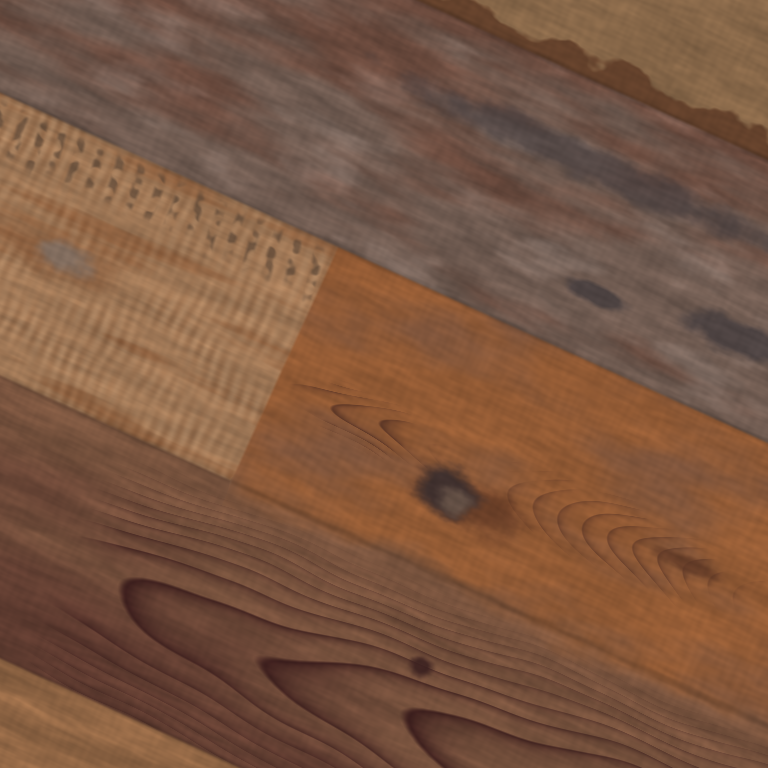
This texture is drawn by a Shadertoy shader. Its source:

```glsl
// Worn wooden floor: slanted planks in grey, tan, orange and red-brown.
// Each plank is shaded in grain space (x along, y across the boards) from
// stretched gradient noise, parabolic growth rings, knots and saw marks.

#define TILT 0.428
#define PLANK_WIDTH 0.335
#define FIRST_SEAM 0.130
#define BUTT_JOINT 0.119
#define EDGE 0.0025
#define GRAIN 0.11
#define RING_PERIOD 0.205
#define SAW_PITCH 0.0285

vec2 hashGradient(vec2 cell) {
    vec3 h = fract(cell.xyx * vec3(0.1031, 0.1030, 0.0973));
    h += dot(h, h.yzx + 33.33);
    float angle = 6.2832 * fract((h.x + h.y) * h.z);
    return vec2(cos(angle), sin(angle));
}

float noise(vec2 p) {
    vec2 i = floor(p), f = fract(p);
    vec2 w = f * f * f * (f * (f * 6.0 - 15.0) + 10.0);
    vec2 e = vec2(0.0, 1.0);
    float low = mix(dot(hashGradient(i), f), dot(hashGradient(i + e.yx), f - e.yx), w.x);
    float high = mix(dot(hashGradient(i + e), f - e), dot(hashGradient(i + e.yy), f - e.yy), w.x);
    return 1.4 * mix(low, high, w.y);
}

float fbm(vec2 p) {
    float sum = 0.0, amp = 0.6;
    for (int k = 0; k < 4; k++) {
        sum += amp * noise(p);
        p = p * 2.03 + 17.3;
        amp *= 0.5;
    }
    return sum;
}

// Soft elliptical spot with a ragged outline, 1 at its centre
float spot(vec2 q, vec2 centre, vec2 radius) {
    float d = length((q - centre) / radius) + 0.5 * fbm(q * vec2(18.0, 30.0));
    return 1.0 - smoothstep(0.45, 1.15, d);
}

// Nested pointed rings: crisp dark front that fades along the grain
float rings(vec2 q, vec2 tip, float bend, float period) {
    float dy = q.y - tip.y + 0.014 * noise(q * vec2(6.0, 9.0));
    float t = fract((q.x - tip.x - bend * dy * dy) / period + 0.12 * noise(q * vec2(5.0, 16.0)));
    return smoothstep(0.0, 0.09, t) * exp(-4.5 * t) * 1.5;
}

vec3 greyPlank(vec2 q) {
    float broad = fbm(q * vec2(3.0, 13.0) + 4.0);
    float fine = fbm(q * vec2(9.0, 42.0));
    vec3 c = mix(vec3(0.435, 0.355, 0.315), vec3(0.41, 0.285, 0.235),
        smoothstep(-0.25, 0.4, broad + 1.2 * (q.y - 0.98) - 0.3 * q.x));
    c *= 1.0 + 0.22 * fine;
    c += vec3(0.07, 0.07, 0.07) * smoothstep(0.05, 0.5, fbm(q * vec2(7.0, 17.0) + 31.0));
    float stain = 0.65 * spot(q, vec2(0.38, 1.035), vec2(0.32, 0.026));
    stain += 0.9 * spot(q, vec2(0.45, 0.883), vec2(0.045, 0.014));
    stain += 0.9 * spot(q, vec2(0.64, 0.908), vec2(0.09, 0.026));
    return mix(c, vec3(0.265, 0.235, 0.24), min(stain, 0.8));
}

vec3 lightPlank(vec2 q) {
    float fine = fbm(q * vec2(5.0, 48.0) + 9.0);
    vec3 c = vec3(0.62, 0.465, 0.335) * (1.0 + 0.16 * fine);
    c = mix(c, vec3(0.53, 0.34, 0.21), 0.6 * smoothstep(0.1, 0.45, fbm(q * vec2(3.0, 22.0) + 2.0)));
    // Pale ripples left by the saw, and dark nicks along the upper edge
    float wobble = 0.006 * noise(q * vec2(8.0, 14.0));
    float ripple = sin(6.2832 * (q.x + wobble) / (0.6 * SAW_PITCH));
    c += vec3(0.035, 0.037, 0.034) * ripple * (0.6 + noise(q * vec2(12.0, 22.0)));
    float nick = abs(fract((q.x + wobble + 0.12 * (q.y - 0.79)) / SAW_PITCH) - 0.5);
    float depth = smoothstep(0.715, 0.745, q.y + 0.025 * noise(q * 22.0)) * smoothstep(0.797, 0.782, q.y);
    float broken = smoothstep(-0.25, 0.3, noise(q * vec2(60.0, 75.0)));
    c = mix(c, vec3(0.38, 0.29, 0.22), 0.75 * depth * broken * smoothstep(0.3, 0.08, nick));
    c = mix(c, vec3(0.50, 0.32, 0.20), 0.5 * spot(q, vec2(-0.21, 0.637), vec2(0.10, 0.035)));
    return mix(c, vec3(0.50, 0.44, 0.40), 0.8 * spot(q, vec2(-0.198, 0.639), vec2(0.042, 0.024)));
}

vec3 orangePlank(vec2 q) {
    vec3 c = vec3(0.575, 0.355, 0.205) * (1.0 + 0.13 * fbm(q * vec2(6.0, 38.0) + 5.0));
    c = mix(c, vec3(0.50, 0.335, 0.24), smoothstep(-0.2, 0.6, fbm(q * vec2(4.0, 10.0) + 8.0)));
    // Two patches of tight figured grain
    float figure = spot(q, vec2(0.25, 0.607), vec2(0.10, 0.035)) * rings(q, vec2(0.194, 0.608), 130.0, 0.07);
    figure += 0.7 * spot(q, vec2(0.60, 0.605), vec2(0.19, 0.045)) * rings(q, vec2(0.52, 0.605), 40.0, 0.036);
    c = mix(c, vec3(0.33, 0.19, 0.14), 0.75 * min(figure, 1.0));
    c = mix(c, vec3(0.36, 0.21, 0.14), 0.7 * spot(q, vec2(0.70, 0.612), vec2(0.055, 0.011)));
    // Knot with a grey heart and a dark rim
    c = mix(c, vec3(0.38, 0.22, 0.14), 0.75 * spot(q, vec2(0.415, 0.566), vec2(0.085, 0.036)));
    c = mix(c, vec3(0.25, 0.19, 0.18), spot(q, vec2(0.385, 0.568), vec2(0.047, 0.036)));
    return mix(c, vec3(0.42, 0.34, 0.29), 0.8 * spot(q, vec2(0.396, 0.561), vec2(0.026, 0.020)));
}

vec3 darkPlank(vec2 q) {
    float shade = smoothstep(0.45, 0.14, q.y + 0.22 * q.x + 0.12 * fbm(q * vec2(3.0, 12.0)));
    vec3 c = mix(vec3(0.475, 0.33, 0.245), vec3(0.375, 0.235, 0.19), shade);
    c *= 1.0 + 0.2 * fbm(q * vec2(5.0, 45.0) + 3.0);
    float strength = 0.25 + 0.65 * exp(-pow((q.y - 0.28) / 0.085, 2.0));
    strength *= smoothstep(0.46, 0.40, q.y) * smoothstep(-0.05, 0.04, q.x);
    c = mix(c, vec3(0.22, 0.105, 0.105), strength * rings(q, vec2(0.031, 0.272), 65.0, RING_PERIOD));
    return mix(c, vec3(0.22, 0.12, 0.12), 0.85 * spot(q, vec2(0.445, 0.347), vec2(0.017, 0.015)));
}

vec3 tanPlank(vec2 q) {
    vec3 c = vec3(0.53, 0.405, 0.285) * (1.0 + 0.15 * fbm(q * vec2(6.0, 30.0)));
    float ragged = q.y + 0.035 * fbm(q * vec2(11.0, 14.0));
    return mix(vec3(0.39, 0.255, 0.17), c, smoothstep(1.158, 1.166, ragged));
}

void mainImage(out vec4 fragColor, in vec2 fragCoord) {
    vec2 p = fragCoord / iResolution.xy;
    float c = cos(TILT), s = sin(TILT);
    vec2 q = vec2(p.x * c - p.y * s, p.x * s + p.y * c);
    vec2 seam = vec2(FIRST_SEAM, FIRST_SEAM + PLANK_WIDTH);

    // Stack the boards from bottom to top
    float right = smoothstep(-EDGE, EDGE, q.x - BUTT_JOINT);
    float soft = mix(EDGE, 0.024, right);
    float worn = q.y - seam.y + right * 0.05 * fbm(q * vec2(5.0, 12.0));
    vec3 color = vec3(0.56, 0.395, 0.265) * (1.0 + 0.25 * fbm(q * vec2(4.0, 40.0)));
    color = mix(color, darkPlank(q), smoothstep(-EDGE, EDGE, q.y - seam.x));
    color = mix(color, mix(lightPlank(q), orangePlank(q), right), smoothstep(-soft, soft, worn));
    color = mix(color, greyPlank(q), smoothstep(-EDGE, EDGE, q.y - seam.y - PLANK_WIDTH));
    color = mix(color, tanPlank(q), smoothstep(-EDGE, EDGE, q.y - seam.y - 2.0 * PLANK_WIDTH));

    // Thin seam shadows, then fine fibres and cross scratches
    float gap = abs(fract((q.y - FIRST_SEAM) / PLANK_WIDTH + 0.5) - 0.5) * PLANK_WIDTH;
    color *= 1.0 - 0.14 * smoothstep(0.007, 0.0, gap);
    float fibre = noise(q * vec2(35.0, 150.0)) + 0.6 * noise(q * vec2(130.0, 38.0));
    color *= 1.0 + GRAIN * 0.6 * fibre;
    fragColor = vec4(color, 1.0);
}
```
